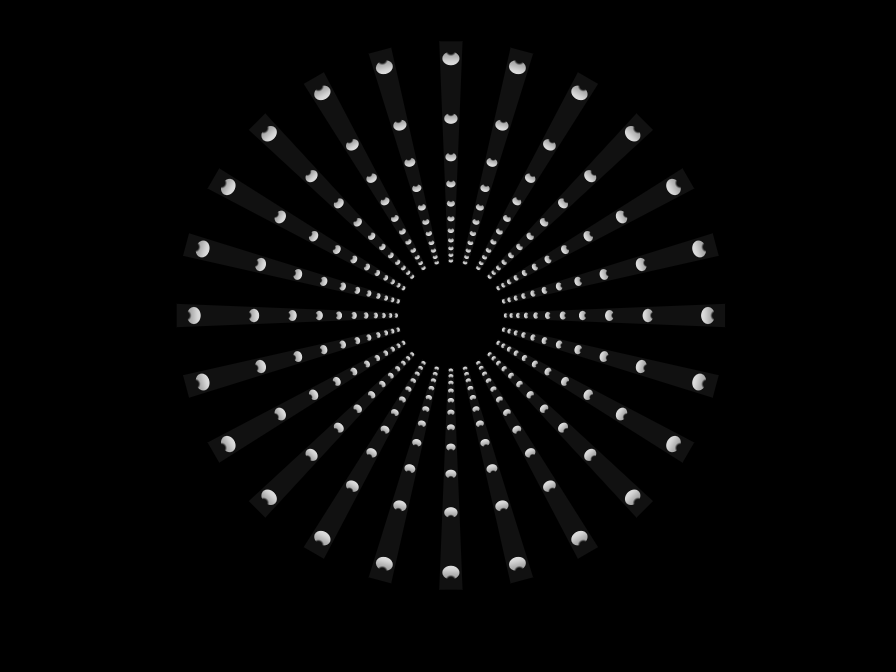
Give the GLSL for this background, as a WebGL 2 fragment shader.

```glsl
#version 300 es
precision highp float;
// A tunnel of pale, dented beads on 24 dark grey spokes against black.
// The angle is folded into one spoke; along it the beads are evenly spaced
// in depth, so their radius follows a perspective curve 1 / depth.

#define SPOKES 24.0
#define CENTER vec2(0.0043, 0.5305)
#define INNER_END 0.078
#define OUTER_END 0.408
#define VANISH 0.026
#define NEAR_DEPTH 2.448
#define DEPTH_STEP 0.685
#define LAST_BEAD 10.0
#define SPOKE_WIDTH 0.040
#define BEAD_SIZE 0.031
#define SPOKE_GREY 0.065

uniform vec2 u_resolution;
out vec4 fragColor;

const float TAU = 6.2831853;

// Coverage of a shape from its signed distance, one pixel of smoothing.
float cover(float dist, float pixel) {
    return clamp(0.5 - dist / pixel, 0.0, 1.0);
}

// Rotate the point into the nearest spoke: x runs outward, y across.
vec2 foldSpokes(vec2 p) {
    float sector = TAU / SPOKES;
    float angle = atan(p.y, p.x);
    angle -= sector * round(angle / sector);
    return length(p) * vec2(cos(angle), sin(angle));
}

// Tapered bar with square ends.
float spokeDistance(vec2 p) {
    float side = abs(p.y) - SPOKE_WIDTH * (p.x + VANISH);
    float ends = max(INNER_END - p.x, p.x - OUTER_END);
    return max(side, ends);
}

// Grey level in x and coverage in y of the bead nearest in depth.
vec2 bead(vec2 p, float pixel) {
    float depth = 1.0 / (max(p.x, 0.0) + VANISH);
    float index = clamp(round((depth - NEAR_DEPTH) / DEPTH_STEP), 0.0, LAST_BEAD);
    float scale = 1.0 / (NEAR_DEPTH + index * DEPTH_STEP);
    float size = BEAD_SIZE * scale;
    vec2 q = (p - vec2(scale - VANISH, 0.0)) / size;

    // Flattened disc with a soft notch on its outer side.
    float disc = (length(q * vec2(1.25, 1.0)) - 1.0) * size * 0.9;
    float blur = max(0.18, pixel / size);
    float notch = smoothstep(-blur, blur, length(q - vec2(0.95, 0.0)) - 0.55);

    // Brighter toward the inner rim.
    float grey = mix(0.86, 0.66, smoothstep(-0.7, 0.6, q.x));
    return vec2(grey, cover(disc, pixel) * notch);
}

void main() {
    float pixel = 1.0 / u_resolution.y;
    vec2 canvas = (gl_FragCoord.xy - vec2(0.5 * u_resolution.x, 0.0)) * pixel;
    vec2 p = foldSpokes(canvas - CENTER);

    float grey = SPOKE_GREY * cover(spokeDistance(p), pixel);
    vec2 dot = bead(p, pixel);
    grey = mix(grey, dot.x, dot.y);
    fragColor = vec4(vec3(grey), 1.0);
}
```
